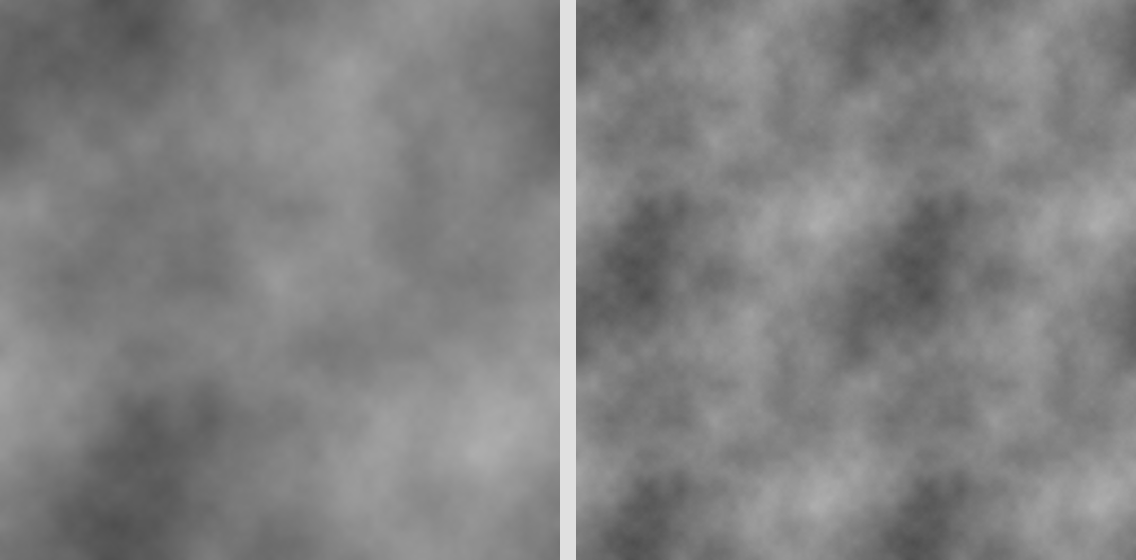
Left: one tile. Right: repeated 2 by 2.
Give the GLSL for this texture, as a Shadertoy shader.

```glsl
// Soft grey clouds: broad drifting banks with tiling fractal noise on top.

const float TAU = 6.2831853;
const float MEAN_GREY = 0.496;
const float PATCH_CONTRAST = 0.10;
const float DETAIL_CONTRAST = 0.22;
const int PATCH_CELLS = 4;
const int DETAIL_CELLS = 8;
const int OCTAVES = 5;

// Integer hash of a lattice cell, 0 to 1
float hashCell(ivec2 cell, int seed) {
    uint h = uint(cell.x) * 1597u + uint(cell.y) * 51749u + uint(seed) * 7919u;
    h = (h ^ (h >> 15)) * 73939u;
    h = (h ^ (h >> 13)) * 95279u;
    h ^= h >> 16;
    return float(h & 65535u) / 65535.0;
}

// Smooth value noise, periodic over the unit square
float tileNoise(vec2 uv, int cells) {
    vec2 p = uv * float(cells);
    ivec2 low = ivec2(floor(p)) % cells;
    ivec2 high = (low + 1) % cells;
    vec2 f = fract(p);
    vec2 blend = f * f * (3.0 - 2.0 * f);
    float a = hashCell(low, cells);
    float b = hashCell(ivec2(high.x, low.y), cells);
    float c = hashCell(ivec2(low.x, high.y), cells);
    float d = hashCell(high, cells);
    return mix(mix(a, b, blend.x), mix(c, d, blend.x), blend.y);
}

// Normalised sum of octaves, each twice as fine and half as strong
float cloudNoise(vec2 uv, int cells) {
    float sum = 0.0;
    float total = 0.0;
    float amplitude = 1.0;
    for (int i = 0; i < OCTAVES; i++) {
        sum += amplitude * tileNoise(uv, cells);
        total += amplitude;
        amplitude *= 0.5;
        cells *= 2;
    }
    return sum / total;
}

// Periodic wave along a whole-number direction, with its crest at a phase
float wave(vec2 uv, vec2 direction, float crest) {
    return cos(TAU * (dot(uv, direction) - crest));
}

// Large light and dark banks, one cycle across the tile each way
float cloudBanks(vec2 uv) {
    return 0.04 * wave(uv, vec2(1.0, 0.0), 0.75)
         + 0.03 * wave(uv, vec2(0.0, 1.0), 0.33)
         + 0.04 * wave(uv, vec2(-1.0, 1.0), 0.30);
}

void mainImage(out vec4 fragColor, in vec2 fragCoord) {
    vec2 uv = fragCoord / iResolution.xy;
    float grey = MEAN_GREY + cloudBanks(uv);
    grey += PATCH_CONTRAST * (tileNoise(uv, PATCH_CELLS) - 0.5);
    grey += DETAIL_CONTRAST * (cloudNoise(uv, DETAIL_CELLS) - 0.5);
    fragColor = vec4(vec3(grey), 1.0);
}
```
